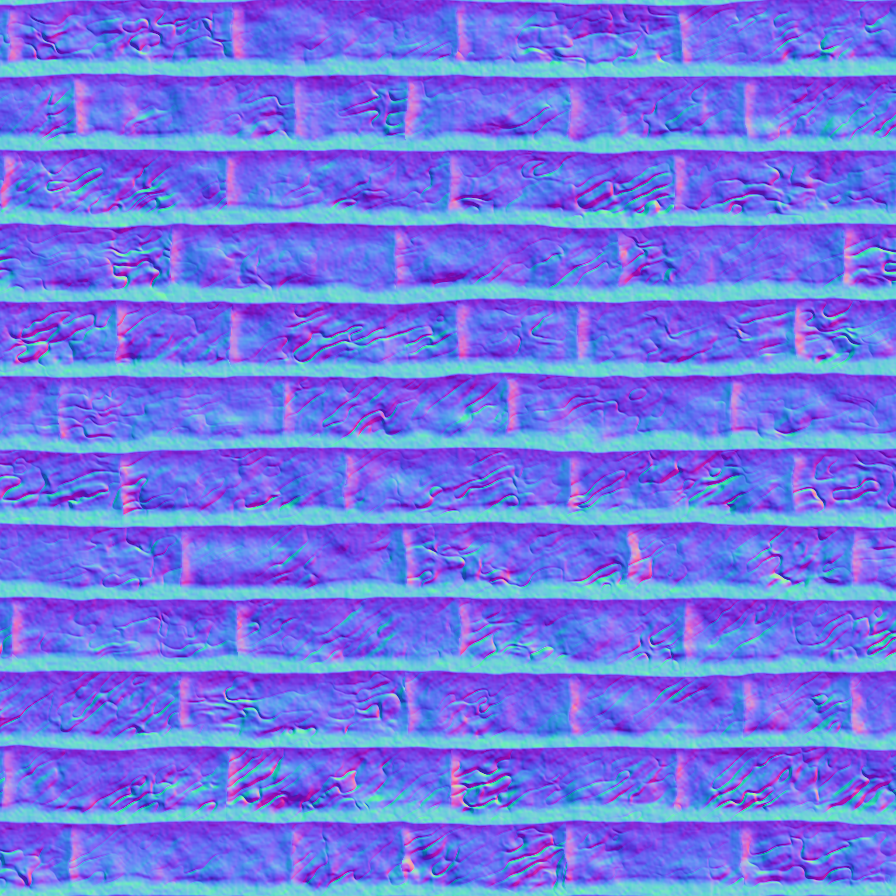
Write a Shadertoy shader that draws this texture map.

```glsl
#define ROWS 12.0
#define ROW_SHIFT 0.045
#define ROW_WAVE 0.09
#define JOINT_WIDTH 0.013
#define MORTAR_START 0.80
#define FACE_TILT vec2(-0.15, -0.15)
#define MORTAR_TILT vec2(-0.13, 0.63)
#define TOP_TILT vec2(-0.02, -0.62)
#define CREASE_DEPTH 0.0023
#define DENT_DEPTH 0.0115
#define GRAIN_DEPTH 0.00055
#define STEP 0.0011

// Position of the first joint in each row, from the top row down
const float ROW_START[12] = float[12](
    0.010, 0.083, 0.002, 0.192, 0.130, 0.066,
    0.135, 0.202, 0.014, 0.951, 0.004, 0.079);

float hash(vec2 p) {
    vec3 q = fract(vec3(p.xyx) * 0.1031);
    q += dot(q, q.yzx + 33.33);
    return fract((q.x + q.y) * q.z);
}

float noise(vec2 p) {
    vec2 i = floor(p), f = fract(p);
    f = f * f * f * (f * (f * 6.0 - 15.0) + 10.0);
    return mix(mix(hash(i), hash(i + vec2(1, 0)), f.x),
               mix(hash(i + vec2(0, 1)), hash(i + vec2(1, 1)), f.x), f.y);
}

// Remaining joints of a row, relative to its first; some rows hold short bricks
vec4 jointOffsets(int row) {
    if (row == 1 || row == 11) return vec4(0.247, 0.371, 0.553, 0.749);
    if (row == 4) return vec4(0.128, 0.380, 0.514, 0.758);
    if (row == 9) return vec4(0.251, 0.503, 0.685, 0.878);
    return vec4(0.25, 0.5, 0.75, 0.75);
}

// x: signed distance to the nearest joint, y: index of the brick
vec2 findBrick(float x, int row) {
    vec4 offsets = jointOffsets(row);
    float nearest = 1.0, leftGap = 2.0, brick = 0.0;
    for (int k = 0; k < 5; k++) {
        float joint = ROW_START[row] + (k == 0 ? 0.0 : offsets[max(k - 1, 0)]);
        float gap = fract(x - joint);
        float d = gap - step(0.5, gap);
        if (abs(d) < abs(nearest)) nearest = d;
        if (gap < leftGap) { leftGap = gap; brick = float(k); }
    }
    return vec2(nearest, brick);
}

// Height of patchy slanted creases and soft dents on a brick face
float faceHeight(vec2 p, float seed) {
    p += seed * vec2(7.3, 3.1);
    float warp = noise(p * 30.0) + 0.5 * noise(p * 75.0);
    float slant = mix(0.0, 0.7, fract(seed * 5.7));
    vec2 q = vec2(p.x * 34.0, (p.y - slant * p.x) * 85.0) + warp * vec2(1.5, 1.1);
    float ridge = 1.0 - abs(2.0 * noise(q) - 1.0);
    float chips = noise(q * vec2(2.3, 1.7) + 9.0);
    float patches = 0.35 + 1.4 * smoothstep(0.25, 0.75, noise(p * 17.0 + 4.0));
    float depth = CREASE_DEPTH * patches * mix(0.5, 1.3, fract(seed * 3.3));
    return depth * (ridge * ridge + 0.75 * chips)
         + DENT_DEPTH * (noise(p * vec2(21.0, 30.0)) + 0.3 * noise(p * 66.0));
}

float grainHeight(vec2 p) {
    return GRAIN_DEPTH * (noise(p * 260.0) + 2.0 * noise(p * 110.0));
}

void mainImage(out vec4 fragColor, in vec2 fragCoord) {
    vec2 uv = fragCoord / iResolution.xy;

    // Wavy rows; t runs from the top of a brick to the foot of its mortar
    float wave = noise(uv * vec2(9.0, 8.0)) - 0.5 + 0.35 * (noise(uv * 45.0) - 0.5);
    float rowPos = (1.0 - uv.y) * ROWS - ROW_SHIFT + ROW_WAVE * wave;
    float t = fract(rowPos);
    int row = int(mod(floor(rowPos), ROWS));
    float sway = 0.005 * (noise(uv * vec2(20.0, 60.0)) - 0.5);
    vec2 brick = findBrick(uv.x + sway, row);
    float seed = hash(vec2(float(row) + 3.0, brick.y + 11.0)) * 9.0;

    // Masks for the mortar bed, the upper edge and the two joint sides
    float lip = MORTAR_START + 0.09 * (noise(uv * vec2(34.0, 12.0)) - 0.5);
    float mortar = smoothstep(lip - 0.07, lip + 0.06, t);
    float topEdge = 1.0 - smoothstep(0.0, 0.27, t) + smoothstep(0.96, 1.0, t);
    float d = brick.x / JOINT_WIDTH;
    float side = smoothstep(-0.25, 0.25, d);
    float ragged = noise(uv * vec2(75.0, 60.0));
    float joint = 1.0 - smoothstep(0.2, 1.1 + 0.6 * ragged, abs(d));
    joint *= (1.0 - mortar) * smoothstep(0.0, 0.15, t) * (0.75 + 0.5 * ragged);

    // Surface relief by central differences
    vec2 ex = vec2(STEP, 0.0), ey = vec2(0.0, STEP);
    vec2 relief = vec2(faceHeight(uv + ex, seed) - faceHeight(uv - ex, seed),
                       faceHeight(uv + ey, seed) - faceHeight(uv - ey, seed));
    vec2 grain = vec2(grainHeight(uv + ex) - grainHeight(uv - ex),
                      grainHeight(uv + ey) - grainHeight(uv - ey));
    relief /= 2.0 * STEP;
    grain /= 2.0 * STEP;

    // Combine the slopes
    vec2 face = FACE_TILT + vec2(0.0, 0.16 * (t - 0.5));
    vec2 slope = mix(face, TOP_TILT, topEdge * (1.0 - 0.5 * joint));
    vec2 jointTilt = mix(vec2(-0.52, -0.02), vec2(0.64, -0.04), side);
    slope = mix(slope, jointTilt, min(joint, 1.0));
    slope = mix(slope, MORTAR_TILT, mortar * (1.0 - smoothstep(0.96, 1.0, t)));
    float lipShade = 1.0 - smoothstep(0.0, 0.045, abs(t - lip + 0.07));
    slope.y -= 0.4 * lipShade * noise(uv * vec2(50.0, 20.0));
    float wear = (1.0 - 0.9 * mortar) * (1.0 - 0.5 * joint) * (1.0 - 0.65 * topEdge);
    slope += relief * max(wear, 0.0) * mix(0.65, 1.25, t) + grain;
    slope /= max(1.0, length(slope) / 0.92);

    // Encode the direction as colour
    float facing = sqrt(1.0 - dot(slope, slope));
    fragColor = vec4(0.5 + 0.5 * slope, 0.47 + 0.5 * facing, 1.0);
}
```
